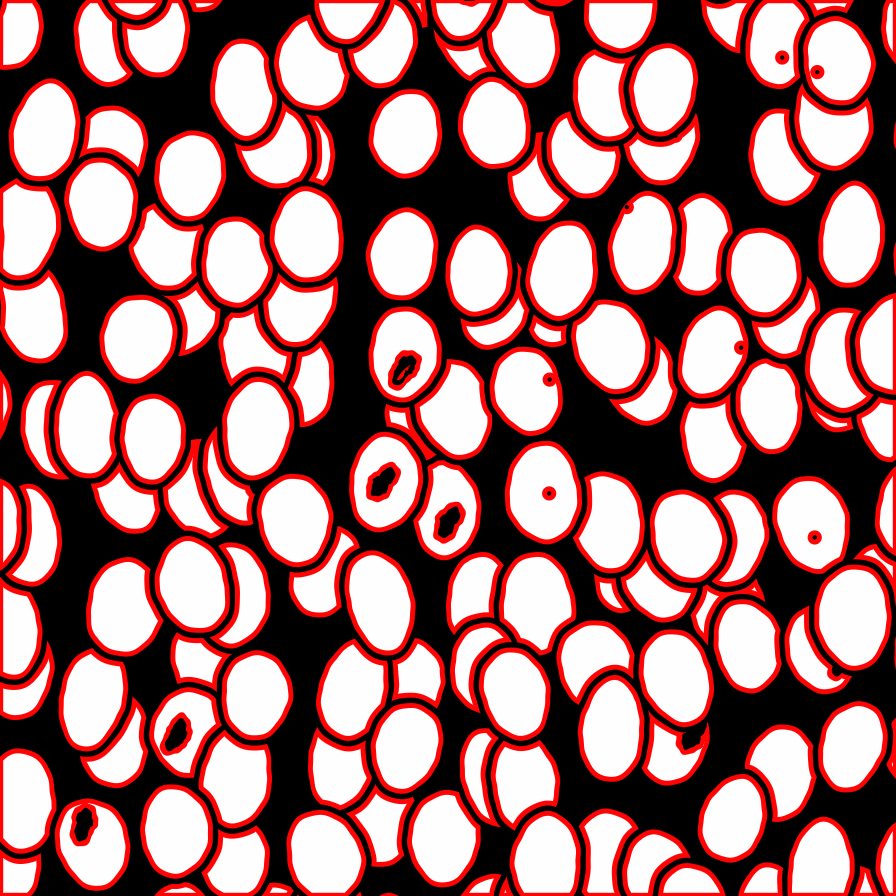
Reproduce this pattern procedurally as a WebGL 1 fragment shader.

```glsl
precision highp float;
// Crowded white oval grains with red outlines, overlapping on black.

uniform vec2 u_resolution;

#define GRID vec2(12.4, 10.2)        // grains across and up the canvas
#define JITTER 0.86                  // scatter inside a grid cell
#define RADII vec2(0.0402, 0.0550)   // mean half axes of a grain
#define SIZE_VARIATION 0.18
#define MAX_TILT 0.5                 // radians
#define LINE 0.0055                  // outline width
#define GAP 0.0060                   // black seam around front grains
#define DOT_SHARE 0.13               // grains with a pinhole
#define HOLE_SHARE 0.04              // grains with a large ragged hole
#define REACH 0.08                   // farthest influence of a grain

const vec3 BACKGROUND = vec3(0.005, 0.0, 0.0);
const vec3 OUTLINE = vec3(1.0, 0.015, 0.015);
const vec3 GRAIN = vec3(1.0, 0.995, 0.995);
const float TAU = 6.28319;

float hash(vec2 p) {
  return fract(sin(dot(p, vec2(127.1, 311.7))) * 43758.5453);
}

vec2 hash2(vec2 p) {
  return vec2(hash(p), hash(p + vec2(37.3, 17.9)));
}

vec2 rotate(vec2 p, float angle) {
  float c = cos(angle), s = sin(angle);
  return vec2(c * p.x - s * p.y, s * p.x + c * p.y);
}

// Approximate signed distance to an axis-aligned ellipse.
float ellipse(vec2 p, vec2 radii) {
  float k = length(p / radii);
  return k * (k - 1.0) / max(length(p / (radii * radii)), 1e-4);
}

// Uneven outline: a few angular waves with random phases.
float wobble(vec2 p, vec2 id) {
  float angle = atan(p.y, p.x + 1e-6);
  vec2 phase = TAU * hash2(id + 5.1);
  return 1.0 + 0.022 * sin(3.0 * angle + phase.x)
             + 0.012 * sin(5.0 * angle + phase.y)
             + 0.007 * sin(11.0 * angle + phase.x + phase.y);
}

// One grain, possibly pierced or notched by a hole.
float grain(vec2 p, vec2 id) {
  p = rotate(p, MAX_TILT * (hash(id + 2.7) + hash(id + 8.3) - 1.0));
  vec2 radii = RADII * (1.0 + SIZE_VARIATION * (hash2(id + 11.4) - 0.5));
  float d = ellipse(p, radii * wobble(p, id));

  float kind = hash(id + 23.6);
  if (kind < DOT_SHARE + HOLE_SHARE) {
    vec2 place = hash2(id + 31.2);
    vec2 center = radii * sqrt(place.x) * vec2(cos(TAU * place.y), sin(TAU * place.y));
    if (kind < HOLE_SHARE) {
      vec2 q = rotate(p - 0.6 * center, 0.5);
      float ragged = 1.0 + 5.0 * (wobble(q, id + 3.0) - 1.0);
      d = max(d, -ellipse(q, vec2(0.009, 0.019) * ragged));
    } else {
      d = max(d, 0.0024 - length(p - 0.95 * center));
    }
  }
  return d;
}

// Stack the nearby grains in random layers; each one cuts a seam below it.
float grainField(vec2 p) {
  vec2 home = floor(p * GRID);
  float field = 1.0;
  for (int layer = 0; layer < 3; layer++) {
    for (int y = -1; y <= 1; y++) {
      for (int x = -1; x <= 1; x++) {
        vec2 id = home + vec2(float(x), float(y));
        if (floor(3.0 * hash(id + 41.5)) != float(layer)) continue;
        vec2 center = (id + 0.5 + JITTER * (hash2(id) - 0.5)) / GRID;
        vec2 q = p - center;
        if (dot(q, q) > REACH * REACH) continue;
        float d = grain(q, id);
        field = min(max(field, GAP - d), d);
      }
    }
  }
  return field;
}

void main() {
  float unit = min(u_resolution.x, u_resolution.y);
  vec2 p = gl_FragCoord.xy / unit;
  float pixel = 1.0 / unit;

  // Grains cut by the canvas border get an outline there too.
  vec2 border = min(p, u_resolution / unit - p);
  float d = max(grainField(p), -min(border.x, border.y) - 0.35 * LINE);

  float body = clamp(0.5 - d / pixel, 0.0, 1.0);
  float core = clamp(0.5 - (d + LINE) / pixel, 0.0, 1.0);
  vec3 color = mix(BACKGROUND, OUTLINE, body);
  gl_FragColor = vec4(mix(color, GRAIN, core), 1.0);
}
```
